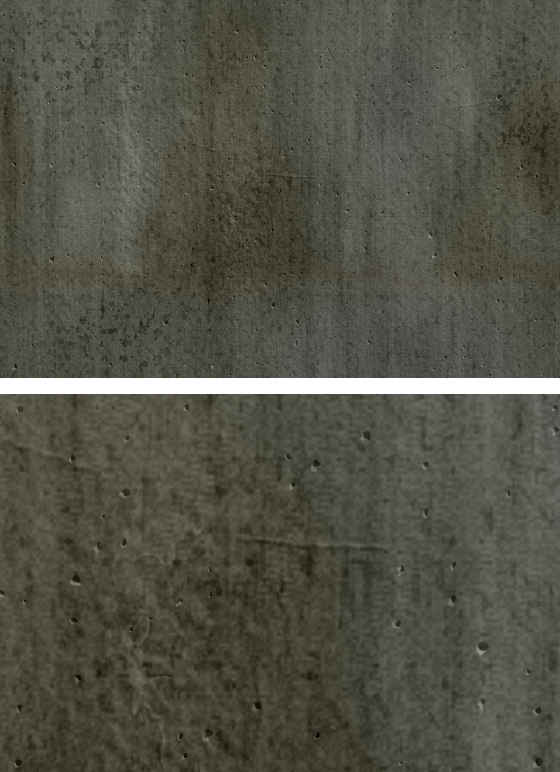
Top: the whole. Bottom: its middle third, enlarged.
Reproduce this texture procedurally as a WebGL 1 fragment shader.

```glsl
precision highp float;

uniform vec2 u_resolution;

const vec3 WARM_TINT = vec3(0.005, 0.000, -0.058);
const vec3 COOL_TINT = vec3(-0.004, 0.002, -0.022);
const vec3 RUST = vec3(0.30, 0.23, 0.15);
const float BASE_TONE = 0.347;

float hash(vec2 p) {
  return fract(sin(dot(p, vec2(127.1, 311.7))) * 43758.5453);
}

float noise(vec2 p) {
  vec2 i = floor(p);
  vec2 f = fract(p);
  f = f * f * (3.0 - 2.0 * f);
  float low = mix(hash(i), hash(i + vec2(1.0, 0.0)), f.x);
  float high = mix(hash(i + vec2(0.0, 1.0)), hash(i + 1.0), f.x);
  return mix(low, high, f.y);
}

float fbm(vec2 p) {
  float sum = 0.0;
  float gain = 0.533;
  for (int i = 0; i < 4; i++) {
    sum += gain * noise(p);
    p = p * 2.03 + 17.3;
    gain *= 0.5;
  }
  return sum;
}

// Soft elliptical patch, 1 at its centre
float patchAt(vec2 p, vec2 center, vec2 size) {
  vec2 d = (p - center) / size;
  return exp(-dot(d, d));
}

// Slope of the noise surface towards a light at the upper right
float relief(vec2 p, vec2 scale, float reach) {
  return fbm(p * scale) - fbm((p + reach) * scale);
}

// Embossed edge: light on one side of zero, dark on the other
float emboss(float d, float width) {
  float x = d / width;
  return x * exp(1.0 - x * x);
}

// Scattered holes: negative inside, positive on the lit lower left lip
float pits(vec2 p, float scale, float density, float radius) {
  vec2 q = p * scale;
  vec2 id = floor(q);
  vec2 d = fract(q) - 0.3 - 0.4 * vec2(hash(id + 3.1), hash(id + 8.7));
  d.x *= 1.0 + 0.5 * hash(id + 5.3);
  d += 0.14 * (vec2(noise(q * 7.0), noise(q * 7.0 + 40.0)) - 0.5);
  float r = radius * (0.4 + 0.6 * hash(id + 1.9));
  float hole = 1.0 - smoothstep(r * 0.5, r, length(d));
  float lip = 1.0 - smoothstep(r * 0.5, r, length(d + r * 0.6));
  return step(hash(id), density) * (lip * (1.0 - hole) - hole);
}

// Raised scratch between two points, ragged along its length
float ridge(vec2 p, vec2 a, vec2 b, float width) {
  vec2 ab = b - a;
  vec2 d = p - a - clamp(dot(p - a, ab) / dot(ab, ab), 0.0, 1.0) * ab;
  float wobble = 0.004 * (noise(p * 90.0) - 0.5);
  return emboss(d.y + wobble, width) * exp(-d.x * d.x / (width * width));
}

void main() {
  vec2 p = gl_FragCoord.xy / u_resolution.y;
  vec2 uv = gl_FragCoord.xy / u_resolution;
  vec2 w = uv + 0.09 * (vec2(fbm(p * 5.0), fbm(p * 5.0 + 31.0)) - 0.5);

  // Broad stains and pale washes
  float cool = patchAt(w, vec2(0.70, 0.68), vec2(0.17, 0.55));
  cool += 0.6 * patchAt(w, vec2(0.72, 0.05), vec2(0.35, 0.17));
  float streak = patchAt(w, vec2(0.245, 0.66), vec2(0.035, 0.42));
  float damp = patchAt(w, vec2(0.47, 0.40), vec2(0.12, 0.20));
  damp += 0.6 * patchAt(w, vec2(0.34, 0.36), vec2(0.07, 0.26));
  damp += patchAt(w, vec2(0.96, 0.62), vec2(0.08, 0.16));
  damp += 0.7 * patchAt(w, vec2(0.83, 0.40), vec2(0.07, 0.17));
  damp += 0.6 * patchAt(w, vec2(0.00, 0.58), vec2(0.04, 0.20));
  damp += 0.35 * patchAt(w, vec2(0.43, 0.85), vec2(0.12, 0.25));
  float seam = patchAt(w, vec2(0.5, 0.27), vec2(0.9, 0.055));
  float below = 1.0 - smoothstep(0.215, 0.235, uv.y + 0.02 * (fbm(p * 12.0) - 0.5));
  float tone = BASE_TONE + 0.030 * cool + 0.080 * streak - 0.086 * damp;
  tone -= 0.036 * seam + 0.026 * below;
  tone += 0.13 * (fbm(p * vec2(9.0, 4.0)) - 0.5);

  // Vertical brushing, broken hairlines and sharp grain
  tone += 0.08 * (fbm(p * vec2(38.0, 3.0) + 9.0) - 0.5);
  tone += 0.03 * (noise(p * vec2(150.0, 9.0)) - 0.5);
  float hair = smoothstep(0.72, 0.92, noise(p * vec2(190.0, 14.0) + 23.0));
  tone -= 0.045 * hair * smoothstep(0.35, 0.65, noise(p * vec2(40.0, 70.0)));
  tone += 0.085 * (noise(p * 330.0 + 50.0) - 0.5);
  tone -= 0.06 * smoothstep(0.76, 0.90, noise(p * vec2(150.0, 110.0) + 7.0));

  // Crusty plaster with chipped edges, strongest inside the central stain
  float crust = patchAt(w, vec2(0.44, 0.42), vec2(0.07, 0.22));
  tone += (0.09 + 0.15 * crust + 0.12 * streak) * relief(p, vec2(90.0, 75.0), 0.004);
  float chipped = smoothstep(0.50, 0.62, fbm(p * 16.0 + 3.0)) * (0.15 + crust + 0.5 * streak);
  tone += 0.05 * chipped * emboss(fbm(p * vec2(26.0, 18.0)) - 0.5, 0.035);

  // Slanted trowel marks, smooth lumps and scratches
  float comb = patchAt(w, vec2(0.275, 0.52), vec2(0.035, 0.20));
  tone += 0.014 * comb * sin(dot(p, vec2(210.0, 300.0)) + 5.0 * noise(p * 14.0));
  float lumps = patchAt(uv, vec2(0.335, 0.695), vec2(0.016, 0.026));
  lumps += patchAt(w, vec2(0.24, 0.29), vec2(0.035, 0.03));
  tone += 0.07 * lumps - 0.10 * patchAt(uv, vec2(0.325, 0.675), vec2(0.006, 0.012));
  tone += 0.05 * ridge(p, vec2(0.71, 0.538), vec2(0.83, 0.531), 0.003);
  tone += 0.04 * ridge(p, vec2(0.50, 0.625), vec2(0.57, 0.602), 0.003);
  tone += 0.03 * ridge(p, vec2(1.20, 0.715), vec2(1.32, 0.735), 0.003);

  // Clustered dark flecks and air holes of two sizes
  float cluster = patchAt(w, vec2(0.13, 0.84), vec2(0.13, 0.15));
  cluster += patchAt(w, vec2(0.20, 0.12), vec2(0.13, 0.12));
  cluster += 0.8 * patchAt(w, vec2(0.93, 0.75), vec2(0.06, 0.20)) + 0.4 * damp;
  float fleck = smoothstep(0.60, 0.65, fbm(p * vec2(78.0, 56.0) + 70.0));
  tone -= 0.10 * fleck * min(cluster + 0.1, 1.0);
  tone += 0.17 * pits(p, 17.0, 0.09, 0.13) + 0.15 * pits(p + 4.0, 42.0, 0.12, 0.19);

  // Colour follows the stains, with faint rust near the seam
  float coolness = 0.36 + 0.5 * cool + 0.4 * streak + 0.2 * below - 0.5 * damp - 0.3 * seam;
  vec3 color = vec3(tone) + mix(WARM_TINT, COOL_TINT, clamp(coolness, 0.0, 1.0));
  float rust = seam * smoothstep(0.52, 0.75, fbm(p * vec2(20.0, 40.0) + 5.0));
  gl_FragColor = vec4(mix(color, RUST, 0.18 * rust), 1.0);
}
```
